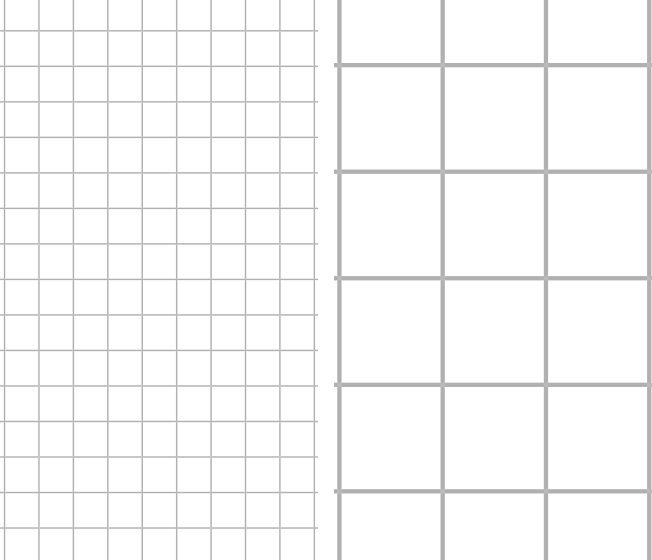
Left, the full canvas; right, a detail of the centre.
A Shadertoy shader for this pattern:

```glsl
// Plain grey ruled grid of slightly tall cells on white paper.

// Lengths are fractions of the canvas height.
const vec2 CELL_SIZE = vec2(0.06147, 0.06342);
const vec2 FIRST_LINE = vec2(0.0081, 0.0571);
const float LINE_WIDTH = 0.00256;

const vec3 PAPER_COLOR = vec3(1.0);
const vec3 LINE_COLOR = vec3(0.69);
const vec3 CROSSING_COLOR = vec3(0.73);

// Distance on each axis to the nearest grid line.
vec2 gridDistance(vec2 p) {
    vec2 cell = (p - FIRST_LINE) / CELL_SIZE;
    return abs(cell - round(cell)) * CELL_SIZE;
}

// Share of a pixel covered by a line, for each axis.
vec2 lineCoverage(vec2 dist, float pixel) {
    vec2 overlap = (0.5 * (LINE_WIDTH + pixel) - dist) / pixel;
    return clamp(overlap, 0.0, min(1.0, LINE_WIDTH / pixel));
}

void mainImage(out vec4 fragColor, in vec2 fragCoord) {
    float pixel = 1.0 / iResolution.y;
    vec2 coverage = lineCoverage(gridDistance(fragCoord * pixel), pixel);

    // Ink is the union of both line directions, a little paler where they cross.
    float ink = max(coverage.x, coverage.y);
    float crossing = coverage.x * coverage.y;
    vec3 inkColor = mix(LINE_COLOR, CROSSING_COLOR, crossing);

    fragColor = vec4(mix(PAPER_COLOR, inkColor, ink), 1.0);
}
```
